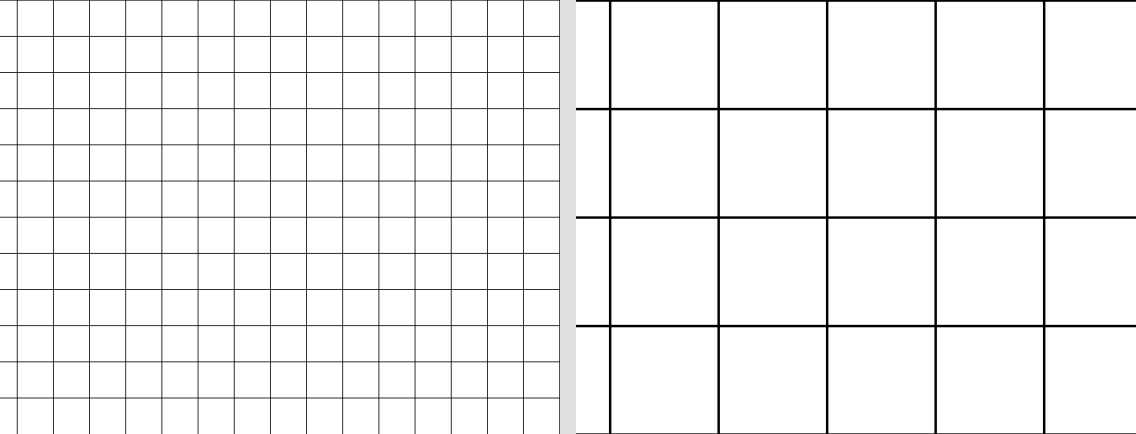
Left: the whole. Right: its middle third, enlarged.
Write a WebGL 1 fragment shader that draws this pattern.

```glsl
precision highp float;
// Plain square grid of thin black rules on white paper, twelve cells high.
// Cells are counted from the top right corner, so the left column is cut off.
// Each rule is smoothed by its exact overlap with the pixel.

uniform vec2 u_resolution;

// Share of a pixel covered by the nearest rule; all lengths in cells.
float ruleCoverage(float position, float lastRule, float pixel) {
  float halfWidth = 0.5 * 0.0226;
  float nearest = clamp(floor(position + 0.5), 0.0, lastRule);
  float dist = abs(position - nearest);
  float overlap = min(dist + 0.5 * pixel, halfWidth)
                - max(dist - 0.5 * pixel, -halfWidth);
  return clamp(overlap / pixel, 0.0, 1.0);
}

void main() {
  // Cell coordinates, growing leftward and downward from the top right
  float pixel = 12.0 / u_resolution.y;
  vec2 cell = (u_resolution - gl_FragCoord.xy) * pixel;

  // The outermost rules sit just inside the right and top edges
  cell -= vec2(0.0077, 0.0052);

  float vertical = ruleCoverage(cell.x, 15.0, pixel);
  float horizontal = ruleCoverage(cell.y, 11.0, pixel);

  // Black ink on white paper
  float paper = (1.0 - vertical) * (1.0 - horizontal);
  gl_FragColor = vec4(vec3(paper), 1.0);
}
```
